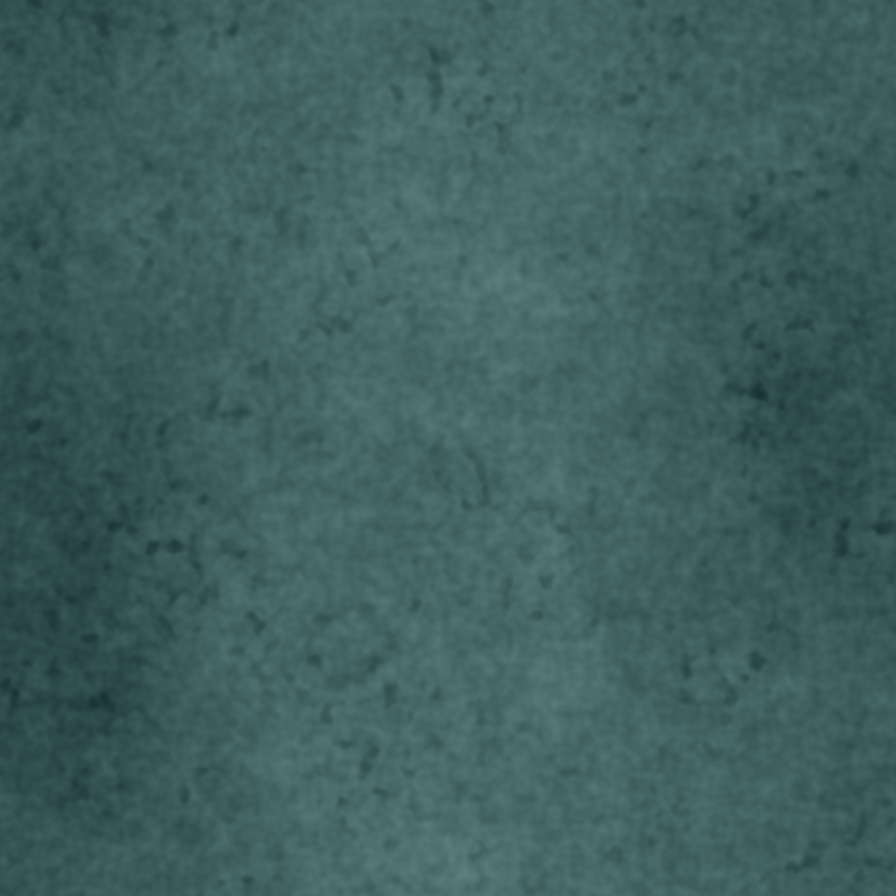
A Shadertoy shader for this texture:

```glsl
// Draws a worn teal plaster wall with soft shading, blotchy mottling, dark specks and a faint ring stain.

// Random unit gradient for a lattice cell.
vec2 cellGradient(vec2 cell) {
    vec3 p = fract(cell.xyx * vec3(0.1031, 0.1030, 0.0973));
    p += dot(p, p.yzx + 33.33);
    float angle = 6.2832 * fract((p.x + p.y) * p.z);
    return vec2(cos(angle), sin(angle));
}

// Gradient noise, roughly -0.7 to 0.7.
float gradientNoise(vec2 p) {
    vec2 cell = floor(p), f = fract(p);
    vec2 w = f * f * f * (f * (f * 6.0 - 15.0) + 10.0);
    vec2 e = vec2(0.0, 1.0);
    float a = dot(cellGradient(cell), f);
    float b = dot(cellGradient(cell + e.yx), f - e.yx);
    float c = dot(cellGradient(cell + e.xy), f - e.xy);
    float d = dot(cellGradient(cell + e.yy), f - e.yy);
    return mix(mix(a, b, w.x), mix(c, d, w.x), w.y);
}

// Octaves turned against each other to hide the lattice.
float fractalNoise(vec2 p) {
    float sum = 0.0, amplitude = 1.0;
    for (int i = 0; i < 4; i++) {
        sum += amplitude * gradientNoise(p);
        p = mat2(1.6, 1.2, -1.2, 1.6) * p + 17.3;
        amplitude *= 0.6;
    }
    return sum;
}

// Soft elliptical patch, 1 at its centre.
float softPatch(vec2 p, vec2 centre, vec2 size) {
    vec2 d = (p - centre) / size;
    return exp(-dot(d, d));
}

// Uneven, broken circular outline.
float ringStain(vec2 p, vec2 centre, float radius) {
    float wobble = 0.012 * gradientNoise(p * 30.0 + 5.0);
    float d = length(p - centre) - radius + wobble;
    return exp(-d * d / 0.00005) * (0.75 + 0.9 * gradientNoise(p * 45.0));
}

void mainImage(out vec4 fragColor, in vec2 fragCoord) {
    vec2 uv = fragCoord / iResolution.xy;
    vec2 warped = uv + 0.06 * vec2(gradientNoise(uv * 6.0), gradientNoise(uv * 6.0 + 40.0));

    // Broad light and shade
    float tone = -0.014;
    tone += 0.058 * softPatch(warped, vec2(0.53, 0.38), vec2(0.27, 0.55));
    tone += 0.034 * softPatch(warped, vec2(0.42, 0.84), vec2(0.38, 0.22));
    tone += 0.034 * softPatch(warped, vec2(0.50, 0.00), vec2(0.42, 0.22));
    tone -= 0.074 * softPatch(warped, vec2(0.04, 0.32), vec2(0.17, 0.36));
    tone -= 0.064 * softPatch(warped, vec2(0.92, 0.53), vec2(0.14, 0.22));
    tone -= 0.048 * softPatch(warped, vec2(0.02, 1.00), vec2(0.17, 0.16));
    tone += 0.030 * fractalNoise(uv * 5.0 + 3.0);

    // Blotches, fine grain and a faint upright and level weave
    tone += 0.026 * fractalNoise(uv * 14.0 + 50.0);
    tone += 0.026 * gradientNoise(uv * 30.0 + 8.0);
    tone += 0.044 * gradientNoise(uv * 62.0 + 21.0);
    tone += 0.032 * gradientNoise(uv * 105.0 + 60.0);
    tone += 0.008 * gradientNoise(uv * vec2(95.0, 9.0));
    tone += 0.007 * gradientNoise(uv * vec2(9.0, 95.0) + 70.0);

    // Dark specks gathered in loose clusters
    float cluster = 0.15 + smoothstep(-0.2, 0.6, fractalNoise(uv * 6.0 + 90.0));
    cluster += 0.9 * softPatch(warped, vec2(0.53, 0.86), vec2(0.09, 0.05));
    cluster += 0.8 * softPatch(warped, vec2(0.86, 0.58), vec2(0.05, 0.12));
    cluster += 0.6 * softPatch(warped, vec2(0.11, 0.26), vec2(0.06, 0.18));
    cluster += 0.5 * softPatch(warped, vec2(0.45, 0.15), vec2(0.12, 0.10));
    float speck = gradientNoise(uv * 40.0 + 33.0) + 0.5 * gradientNoise(uv * 75.0);
    tone -= 0.078 * min(cluster, 1.2) * smoothstep(0.02, 0.62, speck);

    // Ring stain and a partial arc
    tone -= 0.052 * ringStain(uv, vec2(0.39, 0.28), 0.042);
    tone -= 0.028 * ringStain(uv, vec2(0.64, 0.22), 0.068) * smoothstep(0.19, 0.25, uv.y);

    vec3 teal = vec3(0.249, 0.375, 0.376);
    fragColor = vec4(clamp(teal + tone * vec3(0.92, 1.08, 1.04), 0.0, 1.0), 1.0);
}
```
